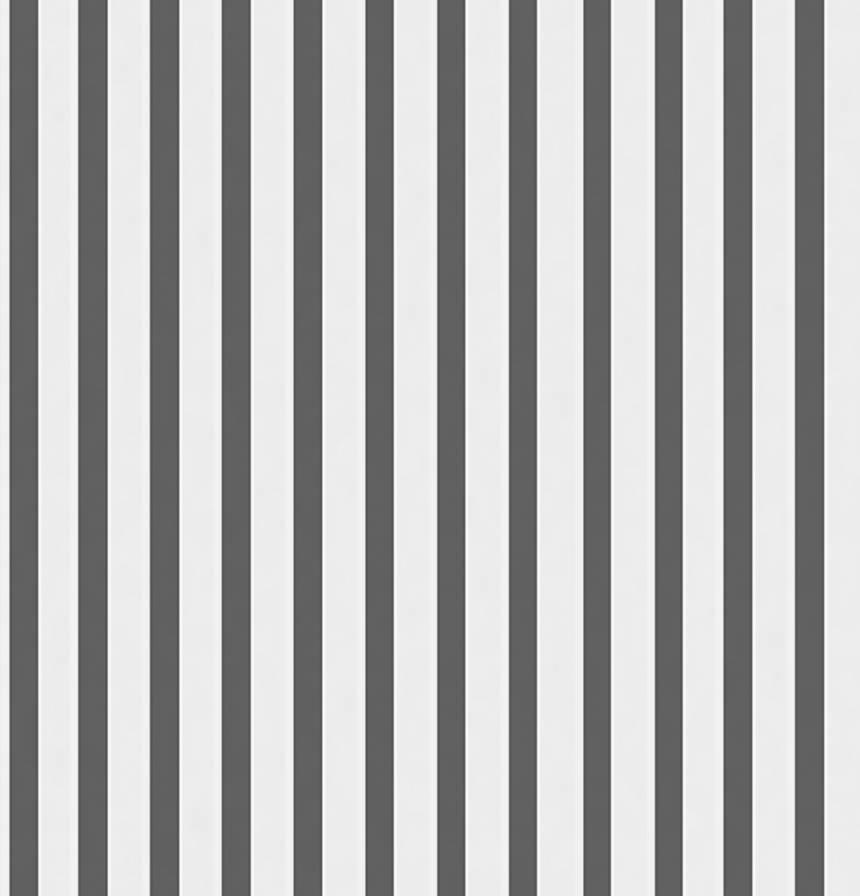
Reproduce this pattern procedurally as a Shadertoy shader.

```glsl
// Twelve upright charcoal stripes on pale grey, with thin dark rims, a white
// halo on the right and a faint lighter band on the left of each stripe.
// Each stripe is a 1D distance function; wrapped gradient noise mottles the ground.

const float STRIPES = 12.0;          // repeats across the canvas
const float TAU = 6.2831853;

// Lengths are in stripe periods.
const float CELL_SHIFT = 0.2;        // keeps stripe and band inside one cell
const float CENTRE = 0.497;
const float HALF_WIDTH = 0.201;
const float WIDTH_SWING = 0.005;     // slow change of width across the canvas
const float SLIP = 0.036;            // sideways slip of the uneven stripes
const float SLIP_NARROW = 0.005;
const float RIM_WIDTH = 0.037;
const float HALO_WIDTH = 0.042;
const float BAND_WIDTH = 0.115;
const float EDGE_SOFTNESS = 0.016;

const vec3 GROUND = vec3(0.925);
const vec3 BAND = vec3(0.949);
const vec3 HALO = vec3(0.975);
const vec3 STRIPE = vec3(0.378);
const vec3 RIM = vec3(0.335);

const vec2 MOTTLE_CELLS = vec2(36.0, 30.0);
const vec2 GRAIN_CELLS = vec2(120.0, 96.0);
const float MOTTLE_STRENGTH = 0.009;
const float GRAIN_STRENGTH = 0.006;

float hash(vec2 p) {
    vec3 q = fract(p.xyx * 0.1031);
    q += dot(q, q.yzx + 33.33);
    return fract((q.x + q.y) * q.z);
}

// Dot product of the offset with a random direction at a wrapped lattice point.
float lattice(vec2 cell, vec2 corner, vec2 offset, vec2 period) {
    float angle = TAU * hash(mod(cell + corner, period));
    return dot(vec2(cos(angle), sin(angle)), offset - corner);
}

float wrappedNoise(vec2 p, vec2 period) {
    vec2 cell = floor(p);
    vec2 f = fract(p);
    vec2 u = f * f * f * (f * (f * 6.0 - 15.0) + 10.0);
    float low = mix(lattice(cell, vec2(0, 0), f, period),
                    lattice(cell, vec2(1, 0), f, period), u.x);
    float high = mix(lattice(cell, vec2(0, 1), f, period),
                     lattice(cell, vec2(1, 1), f, period), u.x);
    return mix(low, high, u.y);
}

void mainImage(out vec4 fragColor, in vec2 fragCoord) {
    vec2 uv = fragCoord / iResolution.xy;
    float pixel = STRIPES / iResolution.x;
    float soft = max(0.7 * pixel, EDGE_SOFTNESS);

    // Stripe cell and its individual slip and width
    float x = uv.x * STRIPES + CELL_SHIFT;
    float id = mod(floor(x), STRIPES);
    float slipped = 1.0 - step(0.5, min(mod(id, 8.0), mod(id, 9.0)));
    float halfWidth = HALF_WIDTH - SLIP_NARROW * slipped
                    + WIDTH_SWING * cos(TAU * (id - 0.8) / STRIPES);
    float side = fract(x) - CENTRE - SLIP * slipped;
    float d = abs(side) - halfWidth;

    // Mottled ground
    float mottle = MOTTLE_STRENGTH * wrappedNoise(uv * MOTTLE_CELLS, MOTTLE_CELLS)
                 + GRAIN_STRENGTH * wrappedNoise(uv * GRAIN_CELLS, GRAIN_CELLS);
    vec3 color = GROUND + mottle;

    // Pale band on the left, halo on the right
    float band = 1.0 - smoothstep(BAND_WIDTH - soft, BAND_WIDTH + soft, d);
    float halo = 1.0 - smoothstep(HALO_WIDTH - soft, HALO_WIDTH + soft, d);
    float bandStrength = mix(0.45, 1.0, hash(vec2(id, 7.0)));
    color = side < 0.0 ? mix(color, BAND, band * bandStrength)
                       : mix(color, HALO, halo);

    // Stripe with darker rims
    float rim = smoothstep(-RIM_WIDTH - 0.5 * soft, -RIM_WIDTH + 0.5 * soft, d);
    vec3 ink = mix(STRIPE, RIM, rim) + 0.4 * mottle;
    color = mix(ink, color, smoothstep(-soft, soft, d));

    fragColor = vec4(color, 1.0);
}
```
